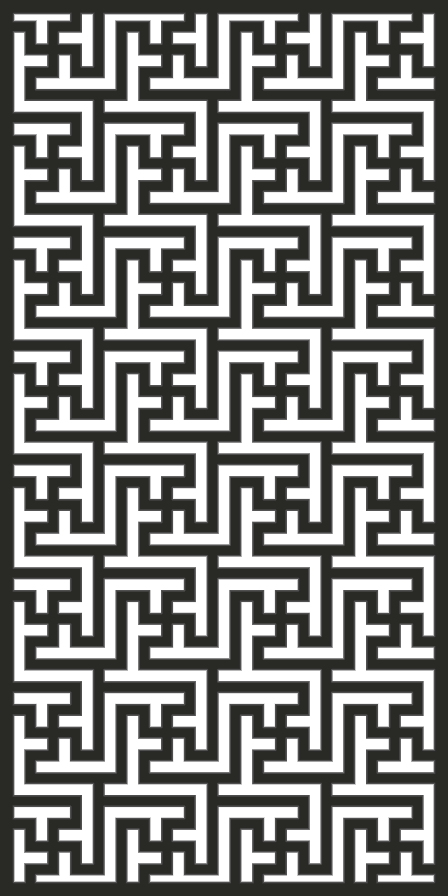
Give the GLSL for this pattern, as a Shadertoy shader.

```glsl
const vec3 GROUND = vec3(0.16, 0.16, 0.15);
const vec3 RIM = vec3(0.31);
const vec3 LINE = vec3(1.0);
const float UNIT = 0.02542;    // line width, as a share of canvas width
const float MARGIN = 0.03125;  // plain border, as a share of canvas width
const float PERIOD = 10.0;     // repeat size, in line widths
const float RIM_OUTER = 0.11;  // rim reach outside the line edge
const float RIM_INNER = 0.03;  // rim reach inside the line edge

float boxDistance(vec2 p, vec2 halfSize) {
    vec2 q = abs(p) - halfSize;
    return length(max(q, 0.0)) + min(max(q.x, q.y), 0.0);
}

// Square-ended stroke from a to b, repeated on the lattice
float stroke(vec2 p, vec2 a, vec2 b) {
    vec2 q = p - 0.5 * (a + b);
    q -= PERIOD * round(q / PERIOD);
    return boxDistance(q, 0.5 * abs(b - a) + 0.5);
}

// Half of the motif; a half turn gives the rest
float arms(vec2 p) {
    float d = stroke(p, vec2(0, 3), vec2(6, 3));       // hook
    d = min(d, stroke(p, vec2(4, 3), vec2(4, 1)));     // hook stem
    d = min(d, stroke(p, vec2(8, 5), vec2(8, -1)));    // drop
    return min(d, stroke(p, vec2(6, 1), vec2(8, 1)));  // drop spur
}

float fret(vec2 p) {
    float spine = stroke(p, vec2(0, -3), vec2(0, 3));
    float bar = stroke(p, vec2(0, 5), vec2(8, 5));
    return min(min(spine, bar), min(arms(p), arms(-p)));
}

float coverage(float d, float pixel) {
    return clamp(0.5 - d / pixel, 0.0, 1.0);
}

void mainImage(out vec4 fragColor, in vec2 fragCoord) {
    vec2 uv = (fragCoord - 0.5 * iResolution.xy) / iResolution.x;
    vec2 panel = 0.5 * iResolution.xy / iResolution.x - MARGIN;
    float pixel = 1.0 / (iResolution.x * UNIT);

    // Lattice centred on the start of a bar, trimmed by the border
    vec2 p = uv / UNIT + vec2(0.0, 0.5 * PERIOD);
    float d = max(fret(p), boxDistance(uv, panel) / UNIT);

    vec3 color = mix(GROUND, RIM, coverage(d - RIM_OUTER, pixel));
    color = mix(color, LINE, coverage(d + RIM_INNER, pixel));
    fragColor = vec4(color, 1.0);
}
```
